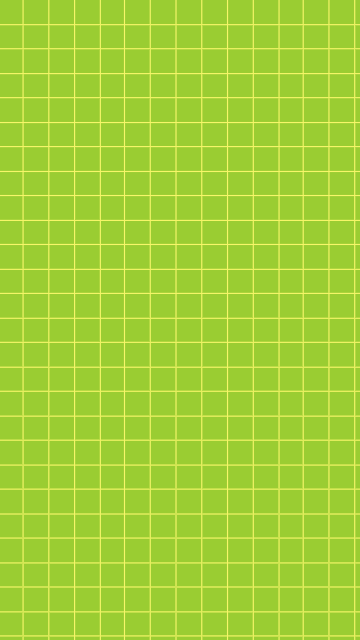
Write a Shadertoy shader that draws this pattern.

```glsl
// Share of a pixel covered by a line whose centre lies at the given distance
float lineCoverage(float dist, float width, float pixel) {
    float upper = min(dist + 0.5 * pixel, 0.5 * width);
    float lower = max(dist - 0.5 * pixel, -0.5 * width);
    return clamp((upper - lower) / pixel, 0.0, 1.0);
}

// Column spacing in small steps: sixteen per cell, one dropped every seven cells
float columnPosition(float index) {
    return 0.943 + 0.0658 * (16.0 * index - floor((index + 3.0) / 7.0));
}

// Row spacing alternates slightly between wide and narrow
float rowPosition(float index) {
    return index + 0.0085 * (2.0 * mod(index, 2.0) - 1.0);
}

void mainImage(out vec4 fragColor, in vec2 fragCoord) {
    // One unit is the mean row height, measured from the top left
    float pixel = 26.158 / iResolution.y;
    vec2 p = vec2(fragCoord.x, iResolution.y - fragCoord.y) * pixel;

    // Nearest grid line on each axis; the top edge carries no line
    float column = round((p.x - 0.943) / 1.043);
    float row = max(round(p.y), 1.0);

    float vertical = lineCoverage(abs(p.x - columnPosition(column)), 0.047, pixel);
    float horizontal = lineCoverage(abs(p.y - rowPosition(row)), 0.047, pixel);

    vec3 green = vec3(0.603, 0.803, 0.195);
    vec3 lemon = vec3(0.965, 0.965, 0.41);
    fragColor = vec4(mix(green, lemon, max(vertical, horizontal)), 1.0);
}
```
